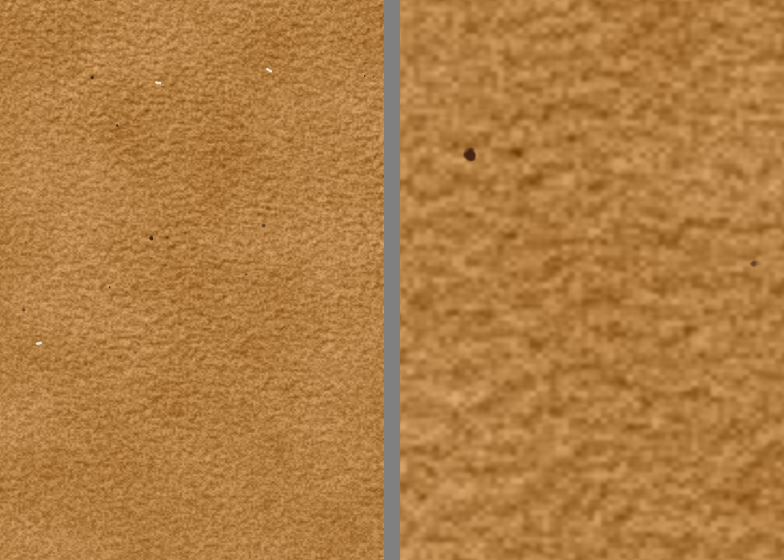
Left: the whole. Right: its middle third, enlarged.
Give the GLSL for this texture, as a WebGL 2 fragment shader.

```glsl
#version 300 es
precision highp float;
// Ochre pebbled surface: gradient-noise bumps lit from above by a height
// difference, covered with fine bright and dark grain, broad faint stains
// and a few scattered dark specks and pale chips.

uniform vec2 u_resolution;
out vec4 fragColor;

// Lengths are in canvas heights, frequencies in cells per canvas height.
const vec3 BASE_COLOR = vec3(0.702, 0.496, 0.260);
const vec3 STAIN_TINT = vec3(0.90, 1.0, 1.10);
const vec3 SPECK_COLOR = vec3(0.20, 0.08, 0.04);
const vec3 CHIP_COLOR = vec3(0.93, 0.90, 0.84);
const vec2 BUMP_FREQ = vec2(62.0, 88.0);
const vec2 GRAIN_FREQ = vec2(260.0, 310.0);
const vec2 LIGHT_STEP = vec2(-0.0010, 0.0027);
const float RELIEF_GAIN = 0.105;
const float GRAIN_GAIN = 0.135;
const float STAIN_GAIN = 0.055;
const int SPECK_COUNT = 9;
const int CHIP_COUNT = 3;

uint mixBits(uint n) {
  n = (n ^ 61u) ^ (n >> 16u);
  n *= 9u;
  n ^= n >> 4u;
  n *= 0x27d4eb2du;
  return n ^ (n >> 15u);
}

float hash(vec2 cell) {
  ivec2 c = ivec2(cell);
  return float(mixBits(uint(c.x) + mixBits(uint(c.y))) >> 8u) / 16777216.0;
}

vec2 hash2(vec2 cell) {
  return vec2(hash(cell), hash(cell + vec2(517.0, 911.0)));
}

vec2 fade(vec2 f) {
  return f * f * f * (f * (f * 6.0 - 15.0) + 10.0);
}

float valueNoise(vec2 p) {
  vec2 i = floor(p), w = fade(fract(p));
  return mix(mix(hash(i), hash(i + vec2(1, 0)), w.x),
             mix(hash(i + vec2(0, 1)), hash(i + vec2(1, 1)), w.x), w.y);
}

float slope(vec2 cell, vec2 offset) {
  float angle = 6.2832 * hash(cell);
  return dot(vec2(cos(angle), sin(angle)), offset);
}

float gradientNoise(vec2 p) {
  vec2 i = floor(p), f = fract(p), w = fade(f);
  vec2 r = vec2(1, 0), u = vec2(0, 1);
  return mix(mix(slope(i, f), slope(i + r, f - r), w.x),
             mix(slope(i + u, f - u), slope(i + 1.0, f - 1.0), w.x), w.y);
}

// Height of the pebbled surface: bumps plus smaller wrinkles.
float height(vec2 p) {
  vec2 q = p * BUMP_FREQ;
  q += 0.6 * vec2(gradientNoise(p * 31.0 + 40.0), gradientNoise(p * 27.0 + 90.0));
  return gradientNoise(q + 20.0) + 0.4 * gradientNoise(q * 1.9 + 70.0);
}

// Distance to a segment centred on the origin.
float segment(vec2 p, vec2 halfAxis) {
  float t = clamp(dot(p, halfAxis) / dot(halfAxis, halfAxis), -1.0, 1.0);
  return length(p - halfAxis * t);
}

void main() {
  vec2 p = gl_FragCoord.xy / u_resolution.y;
  vec2 extent = vec2(u_resolution.x / u_resolution.y, 1.0);
  float soft = max(0.0010, 0.7 / u_resolution.y);

  // Relief, stronger in the upper part and in uneven patches.
  float relief = height(p - LIGHT_STEP) - height(p + LIGHT_STEP);
  relief -= 0.35 * (relief * relief - 0.09);
  float patches = valueNoise(p * 6.0 + 300.0);
  float strength = mix(0.70, 1.0, smoothstep(0.1, 0.6, p.y)) * (0.75 + 0.5 * patches);

  // Fine grain and broad stains.
  float grain = valueNoise(p * GRAIN_FREQ) - 0.5;
  grain += 0.5 * (valueNoise(p * GRAIN_FREQ.yx * 0.55 + 150.0) - 0.5);
  float stain = gradientNoise(p * vec2(4.0, 6.0) + 11.0)
              + 0.6 * gradientNoise(p * vec2(11.0, 15.0) + 57.0);

  float tone = RELIEF_GAIN * strength * relief + GRAIN_GAIN * grain;
  vec3 color = BASE_COLOR + tone + STAIN_GAIN * stain * STAIN_TINT;

  // Dark specks with slightly ragged outlines.
  float ragged = 0.0012 * (valueNoise(p * 420.0 + 33.0) - 0.5);
  for (int i = 0; i < SPECK_COUNT; i++) {
    vec2 id = vec2(float(i) + 3.0, 71.0);
    vec2 d = p - hash2(id) * extent;
    float radius = mix(0.0012, 0.0036, hash(id + 200.0));
    float cover = 1.0 - smoothstep(-soft, soft, length(d) + ragged - radius);
    color = mix(color, SPECK_COLOR, cover * mix(0.55, 0.95, hash(id + 400.0)));
  }

  // Pale elongated chips.
  for (int i = 0; i < CHIP_COUNT; i++) {
    vec2 id = vec2(float(i) + 5.0, 139.0);
    vec2 d = p - hash2(id) * extent;
    float angle = mix(-0.9, 0.3, hash(id + 200.0));
    float reach = mix(0.0020, 0.0050, hash(id + 400.0));
    float dist = segment(d, reach * vec2(cos(angle), sin(angle)));
    color = mix(color, CHIP_COLOR, 1.0 - smoothstep(-soft, soft, dist + ragged - 0.0021));
  }

  fragColor = vec4(clamp(color, 0.0, 1.0), 1.0);
}
```
